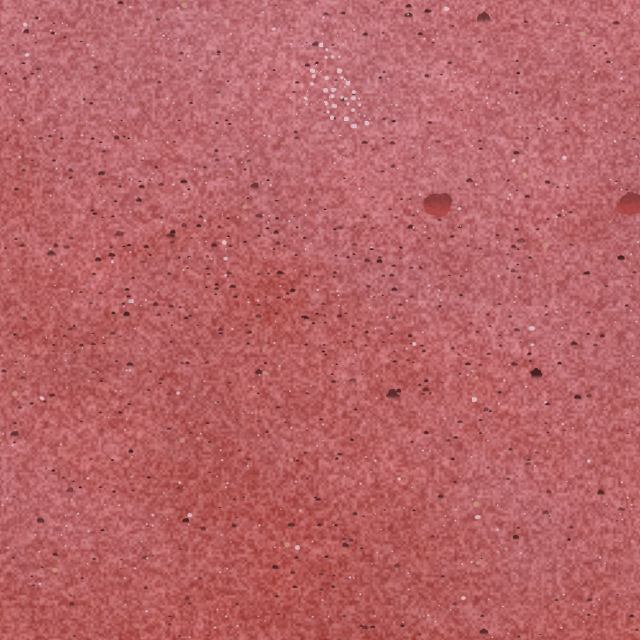
A WebGL 1 fragment shader for this texture:

```glsl
precision highp float;
// Weathered red sandstone: sandy grain, rusty stains, small shaded pits and pale flecks.
uniform vec2 u_resolution;

const vec3 MAUVE = vec3(0.755, 0.452, 0.485);
const vec3 BRICK = vec3(0.700, 0.335, 0.325);
const vec3 PIT_DARK = vec3(0.27, 0.11, 0.12);
const vec3 PIT_FLOOR = vec3(0.66, 0.42, 0.40);
const vec3 CHIP_RED = vec3(0.66, 0.24, 0.23);
const vec3 FLECK_WHITE = vec3(0.91, 0.82, 0.85);
const vec3 FLECK_OCHRE = vec3(0.80, 0.60, 0.50);
const vec3 GRAIN_TINT = vec3(0.115, 0.140, 0.150);
const float GRAIN_SCALE = 250.0;
const float RELIEF_SCALE = 95.0;
const float RELIEF_STRENGTH = 0.045;
const float STAIN_STRENGTH = 1.15;
const float EDGE_SOFTNESS = 0.0007;

float hash(vec2 p) {
  vec3 q = fract(vec3(p.xyx) * 0.1031);
  q += dot(q, q.yzx + 33.33);
  return fract((q.x + q.y) * q.z);
}

float noise(vec2 p) {
  vec2 i = floor(p), f = fract(p);
  f = f * f * (3.0 - 2.0 * f);
  return mix(mix(hash(i), hash(i + vec2(1.0, 0.0)), f.x),
             mix(hash(i + vec2(0.0, 1.0)), hash(i + vec2(1.0, 1.0)), f.x), f.y);
}

float fbm(vec2 p) {
  float sum = 0.0, weight = 0.5;
  for (int i = 0; i < 5; i++) {
    sum += weight * noise(p);
    p = mat2(1.6, 1.2, -1.2, 1.6) * p + 17.3;
    weight *= 0.5;
  }
  return sum;
}

// Soft elliptical bump around a centre, turned by an angle.
float patchAt(vec2 p, vec2 centre, vec2 size, float angle) {
  float c = cos(angle), s = sin(angle);
  vec2 d = mat2(c, -s, s, c) * (p - centre) / size;
  return exp(-dot(d, d));
}

float edge() { return EDGE_SOFTNESS + 0.5 / u_resolution.y; }

// One scattered spot per cell: xy = offset in radii, z = coverage.
vec3 spot(vec2 p, float cells, float density, float radius, float seed) {
  vec2 id = floor(p * cells) + seed;
  vec2 jitter = vec2(hash(id + 3.7), hash(id + 41.2));
  float size = radius * mix(0.6, 1.25, hash(id + 71.9));
  vec2 d = (fract(p * cells) - mix(vec2(0.25), vec2(0.75), jitter)) / cells;
  d.x *= mix(0.75, 1.1, hash(id + 97.3));
  float wobble = (noise(p * 210.0 + seed) - 0.5) * 0.5 * size;
  float cover = 1.0 - smoothstep(-edge(), edge(), length(d) + wobble - size);
  return vec3(d / size, cover * step(hash(id), density));
}

// A pit has a shadowed upper wall and a lit lower floor.
vec3 addPits(vec3 col, vec2 p, float cells, float density, float radius, float seed) {
  vec3 s = spot(p, cells, density, radius, seed);
  float depth = mix(0.5, 0.95, hash(floor(p * cells) + seed + 13.1));
  float shadow = smoothstep(-0.8, 0.15, s.y);
  vec3 inside = mix(mix(col, PIT_FLOOR, 0.5), PIT_DARK, shadow);
  return mix(col, inside, s.z * depth);
}

vec3 addFlecks(vec3 col, vec2 p, float cells, float density, float radius, float seed, vec3 tint) {
  return mix(col, tint, spot(p, cells, density, radius, seed).z * 0.8);
}

vec3 addChip(vec3 col, vec2 p, vec2 centre, float radius) {
  vec2 d = p - centre;
  d.y *= 1.25;
  float outline = length(d) + (fbm(p * 55.0) - 0.5) * radius * 1.3;
  float cover = 1.0 - smoothstep(radius * 0.8, radius, outline);
  float shade = smoothstep(-0.2, 0.9, d.y / radius + noise(p * 120.0) * 0.4);
  return mix(col, mix(CHIP_RED, PIT_DARK, shade * 0.45), cover * 0.75);
}

void main() {
  vec2 p = gl_FragCoord.xy / u_resolution;

  // Mauve above, brick below, broken by slanted stains.
  float stain = fbm(p * vec2(3.2, 5.0) + vec2(-0.9, 1.3) * p.x + 4.0) - 0.48;
  float tone = 0.80 - 0.66 * p.y + stain * STAIN_STRENGTH;
  tone += 0.45 * patchAt(p, vec2(0.42, 0.54), vec2(0.07, 0.06), 0.3);
  tone += 0.35 * patchAt(p, vec2(0.24, 0.615), vec2(0.11, 0.018), 0.3);
  tone += (fbm(p * 30.0) - 0.48) * 0.5;
  vec3 col = mix(MAUVE, BRICK, clamp(tone, -0.1, 1.2));

  // Sand grain and low relief lit from below.
  float fine = noise(p * GRAIN_SCALE) - 0.5;
  float coarse = noise(p * GRAIN_SCALE * 0.55 + 31.0) - 0.5;
  col += GRAIN_TINT * (fine * 1.15 + coarse * 0.8);
  vec2 bump = p * RELIEF_SCALE;
  col += RELIEF_STRENGTH * (noise(bump) - noise(bump + vec2(0.15, 0.6)));
  col *= 1.0 + 0.10 * (fbm(p * 7.0 + 60.0) - 0.48);

  // Pits, crowded around the middle band.
  float crowd = 0.35 + patchAt(p, vec2(0.42, 0.55), vec2(0.36, 0.22), 0.0);
  col = addPits(col, p, 66.0, 0.17 * crowd, 0.0024, 5.0);
  col = addPits(col, p + 0.37, 43.0, 0.16 * crowd, 0.0036, 151.0);
  col = addPits(col, p + 0.13, 23.0, 0.07, 0.0050, 307.0);
  col = addPits(col, p + 0.21, 9.0, 0.10, 0.0090, 419.0);
  col = addChip(col, p, vec2(0.685, 0.678), 0.022);
  col = addChip(col, p, vec2(0.985, 0.682), 0.021);

  // Pale mineral flecks and one dense white cluster.
  float cluster = patchAt(p, vec2(0.53, 0.85), vec2(0.030, 0.042), 0.4);
  col = addFlecks(col, p, 120.0, 0.035, 0.0012, 523.0, FLECK_WHITE);
  col = addFlecks(col, p, 38.0, 0.015, 0.0030, 601.0, FLECK_WHITE);
  col = addFlecks(col, p, 30.0, 0.025, 0.0038, 701.0, FLECK_OCHRE);
  col = addFlecks(col, p, 95.0, 0.75 * cluster, 0.0036, 811.0, FLECK_WHITE);
  gl_FragColor = vec4(clamp(col, 0.0, 1.0), 1.0);
}
```
